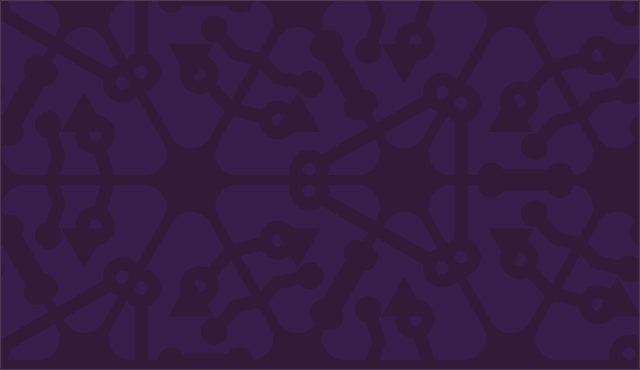
Give the GLSL for this pattern, as a WebGL 1 fragment shader.

```glsl
precision highp float;

uniform vec2 u_resolution;

// Reflects p to the inner side of the line through o with normal n
vec2 mirror(vec2 p, vec2 o, vec2 n) {
  return p - 2.0 * min(dot(p - o, n), 0.0) * n;
}

// Kaleidoscope fold into the unit triangle (0,0), (1,0), (0.5,0.866)
vec2 foldTriangle(vec2 p) {
  for (int i = 0; i < 8; i++) {
    p = mirror(p, vec2(0.0), vec2(0.0, 1.0));
    p = mirror(p, vec2(0.0), vec2(0.866025, -0.5));
    p = mirror(p, vec2(1.0, 0.0), vec2(-0.866025, -0.5));
  }
  return p;
}

float segment(vec2 p, vec2 a, vec2 b) {
  vec2 ab = b - a;
  return length(p - a - ab * clamp(dot(p - a, ab) / dot(ab, ab), 0.0, 1.0));
}

float stroke(vec2 p, vec2 a, vec2 b) {
  return segment(p, a, b) - 0.031;
}

float dotEnd(vec2 p, vec2 c) {
  return length(p - c) - 0.0625;
}

// Stem from an edge joint to a ring with an open centre
float ringPin(vec2 p, vec2 joint, vec2 c) {
  float r = length(p - c);
  return max(min(stroke(p, joint, c), r - 0.0915), 0.03 - r);
}

// Triangular web: everything outside the rounded cell opening
float web(vec2 p) {
  vec2 a = vec2(0.2165, 0.125), b = vec2(0.7835, 0.125), c = vec2(0.5, 0.616);
  float rim = min(segment(p, a, b), min(segment(p, b, c), segment(p, c, a)));
  float inner = min(p.y, min(dot(p, vec2(0.866025, -0.5)),
                             dot(p - vec2(1.0, 0.0), vec2(-0.866025, -0.5))));
  return 0.1016 - (inner > 0.125 ? -rim : rim) - (inner > 0.125 ? 2.0 * rim : 0.0);
}

float circuit(vec2 p) {
  float d = web(p);

  // Left edge frame: x along the edge, y into the cell
  vec2 l = vec2(dot(p, vec2(0.5, 0.866025)), dot(p, vec2(0.866025, -0.5)));
  d = min(d, ringPin(l, vec2(0.383, 0.0), vec2(0.449, 0.214)));
  d = min(d, stroke(l, vec2(0.652, 0.0), vec2(0.618, 0.111)));
  d = min(d, stroke(l, vec2(0.618, 0.111), vec2(0.668, 0.26)));
  d = min(d, dotEnd(l, vec2(0.668, 0.26)));

  // Right edge frame, starting at the lower right corner
  vec2 q = p - vec2(1.0, 0.0);
  vec2 r = vec2(dot(q, vec2(-0.5, 0.866025)), dot(q, vec2(-0.866025, -0.5)));
  d = min(d, ringPin(r, vec2(0.267, 0.0), vec2(0.267, 0.36)));
  d = min(d, stroke(r, vec2(0.408, 0.02), vec2(0.729, 0.02)));
  d = min(d, dotEnd(r, vec2(0.408, 0.02)));
  return min(d, dotEnd(r, vec2(0.729, 0.02)));
}

void main() {
  // Three triangle edges span the canvas width
  float pixel = 3.0 / u_resolution.x;
  vec2 p = gl_FragCoord.xy * pixel;
  float d = circuit(foldTriangle(p - vec2(0.895, 0.89)));

  vec3 violet = vec3(0.22, 0.11, 0.29);
  vec3 plum = vec3(0.20, 0.10, 0.22);
  vec3 color = mix(plum, violet, smoothstep(-0.5, 0.5, d / pixel));

  // Thin pale frame
  vec2 side = min(p, u_resolution * pixel - p);
  float frame = min(side.x, side.y) - 0.0059;
  color = mix(vec3(0.30, 0.22, 0.32), color, smoothstep(-0.5, 0.5, frame / pixel));
  gl_FragColor = vec4(color, 1.0);
}
```
